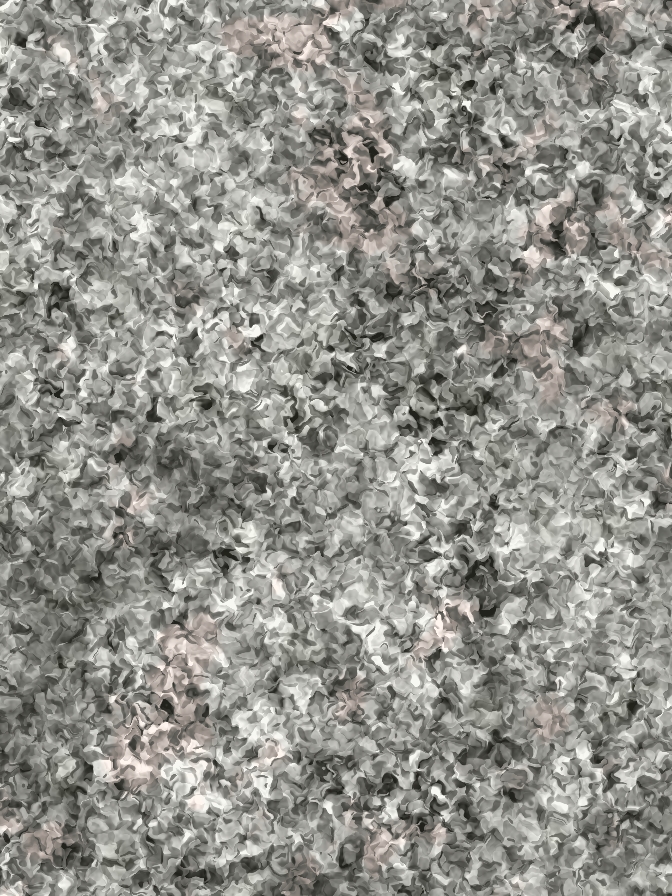
Write a WebGL 2 fragment shader that draws this texture.

```glsl
#version 300 es
precision highp float;

// Rough grey granite: three sizes of angular, randomly tilted mineral flakes
// are summed over soft clouds, then dark crevices, pale chips and blush
// feldspar patches are laid on top. All lengths are in canvas widths.

uniform vec2 u_resolution;
out vec4 fragColor;

const float TAU = 6.2831853;

// Three random values in 0..1 for a grid cell
vec3 hash3(vec2 cell, float seed) {
    uvec3 v = uvec3(ivec3(vec3(cell, seed) + 4096.0));
    v = v * 1664525u + 1013904223u;
    v.x += v.y * v.z; v.y += v.z * v.x; v.z += v.x * v.y;
    v ^= v >> 16u;
    v.x += v.y * v.z; v.y += v.z * v.x; v.z += v.x * v.y;
    return vec3(v >> 8u) / 16777216.0;
}

vec3 noise3(vec2 p, float seed) {
    vec2 cell = floor(p), f = fract(p);
    f = f * f * (3.0 - 2.0 * f);
    vec3 low = mix(hash3(cell, seed), hash3(cell + vec2(1, 0), seed), f.x);
    vec3 high = mix(hash3(cell + vec2(0, 1), seed), hash3(cell + vec2(1, 1), seed), f.x);
    return mix(low, high, f.y);
}

// Sum of octaves, centred on zero
vec3 fbm3(vec2 p, float seed) {
    vec3 sum = vec3(0.0);
    float amplitude = 0.5;
    for (int i = 0; i < 4; i++) {
        sum += amplitude * (noise3(p, seed + float(i)) - 0.5);
        p = mat2(1.6, 1.2, -1.2, 1.6) * p + 3.7;
        amplitude *= 0.5;
    }
    return sum;
}

vec2 rotate(vec2 v, float angle) {
    float c = cos(angle), s = sin(angle);
    return vec2(c * v.x + s * v.y, c * v.y - s * v.x);
}

// Softly bounded stretched cells, each a tilted facet; tone is centred on zero
float flakes(vec2 p, float seed, float sharpness) {
    vec2 base = floor(p);
    float total = 0.0, weights = 1e-9;
    for (int y = -2; y <= 2; y++) {
        for (int x = -2; x <= 2; x++) {
            vec2 cell = base + vec2(x, y);
            vec3 place = hash3(cell, seed);
            vec3 look = hash3(cell, seed + 31.0);
            vec2 offset = rotate(p - cell - place.xy, place.z * TAU);
            vec2 stretched = offset * vec2(0.8, 1.35);
            float weight = exp(-sharpness * dot(stretched, stretched));
            float tilt = dot(offset, vec2(look.y, look.z) - 0.5);
            total += weight * (look.x - 0.5 + 0.7 * tilt);
            weights += weight;
        }
    }
    return total / weights;
}

// Coverage of scattered thin chips, leaning mostly sideways
float slivers(vec2 p, float seed, float density) {
    vec2 base = floor(p);
    float cover = 0.0;
    for (int y = -1; y <= 1; y++) {
        for (int x = -1; x <= 1; x++) {
            vec2 cell = base + vec2(x, y);
            vec3 place = hash3(cell, seed);
            vec3 look = hash3(cell, seed + 17.0);
            float angle = (place.z - 0.5) * 2.6 + 0.2;
            vec2 offset = rotate(p - cell - 0.1 - 0.8 * place.xy, angle);
            vec2 radii = vec2(mix(0.2, 0.42, look.y), mix(0.07, 0.16, look.z));
            float chip = 1.0 - smoothstep(0.65, 1.15, length(offset / radii));
            cover = max(cover, chip * step(look.x, density));
        }
    }
    return cover;
}

void main() {
    vec2 p = gl_FragCoord.xy / u_resolution.x;

    // Ragged outlines
    vec2 ragged = p + 0.016 * (noise3(p * 45.0, 1.0).xy - 0.5)
                    + 0.010 * (noise3(p * 110.0, 2.0).xy - 0.5);

    // Broad light and dark regions, and calm or busy ones
    vec3 cloud = fbm3(p * 3.2, 5.0);
    vec3 mottle = fbm3(p * 11.0, 12.0);
    float busy = clamp(1.0 + 1.3 * mottle.y + 0.6 * cloud.y, 0.6, 1.4);

    // Flakes of three sizes and a little grit
    float tone = 0.56 + 0.30 * cloud.x + 0.26 * mottle.x;
    tone += 0.23 * flakes(ragged * 24.0, 40.0, 40.0);
    tone += 0.37 * busy * flakes(ragged * 50.0, 90.0, 28.0);
    tone += 0.33 * busy * flakes(ragged * 98.0, 140.0, 20.0);
    tone += 0.10 * (noise3(p * 190.0, 200.0).x - 0.5);

    // Crevices and bright chips
    float crevice = max(slivers(ragged * 27.0, 210.0, 0.22 - 0.5 * cloud.x),
                        slivers(ragged * 52.0, 250.0, 0.32 - 0.5 * mottle.x));
    float chip = slivers(ragged * 44.0, 290.0, 0.30 + 0.6 * mottle.x);
    tone = mix(tone, 0.88, 0.55 * chip);
    tone = mix(tone, 0.23, 0.62 * crevice);
    tone = clamp(tone, 0.13, 0.97);

    // Near-neutral stone with blush and faintly olive minerals
    float blush = smoothstep(0.10, 0.24, mottle.z + 0.5 * cloud.z) * smoothstep(0.3, 0.65, tone);
    float olive = smoothstep(0.08, 0.25, -mottle.z);
    vec3 color = vec3(tone) + vec3(0.004, 0.003, -0.018);
    color += blush * vec3(0.035, -0.008, -0.015);
    color += olive * vec3(-0.004, 0.004, -0.008);
    fragColor = vec4(color, 1.0);
}
```
